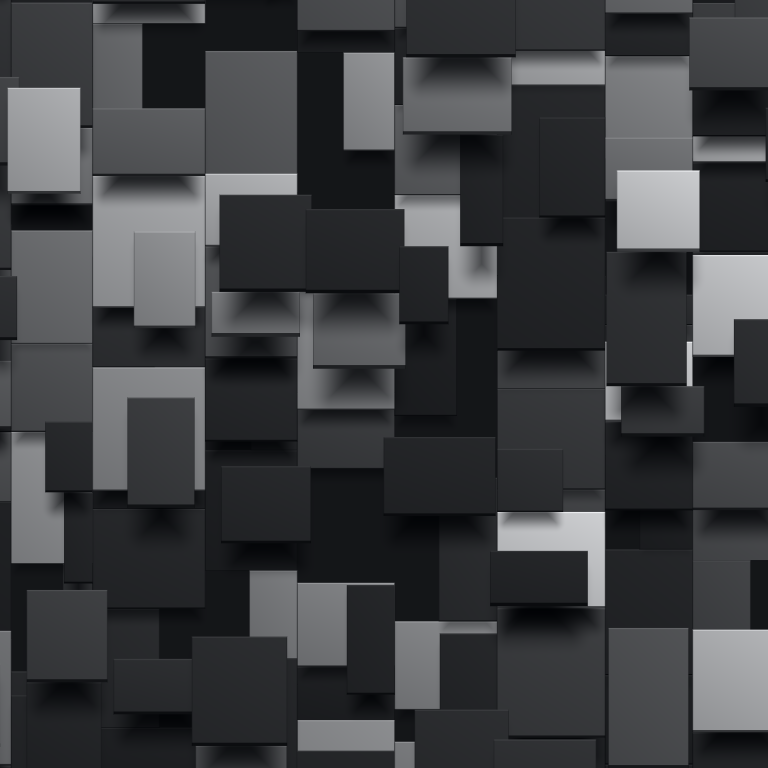
Write a Shadertoy shader that draws this background.

```glsl
// Stacked charcoal and silver blocks, lit from above, with soft shadows falling down.

const vec2  CELL        = vec2(0.129, 0.127); // mean block size
const vec2  EDGE_JITTER = vec2(0.26, 0.70);   // wander of block edges, in cells
const int   LAYERS      = 3;
const float SPLIT_SHARE = 0.24;               // share of narrowed blocks
const float TONE_DARK   = 0.135;
const float TONE_RANGE  = 0.62;
const float TONE_POWER  = 3.0;                // higher means fewer light blocks
const float RECESS_TONE = 0.085;
const float SHADOW_DROP = 0.034;
const float SHADOW_BLUR = 0.033;
const float SHADOW_DARK = 0.80;
const float WALL        = 0.005;              // visible lower side of a tall block
const float RIM         = 0.0016;             // lit upper edge
const vec3  COOL_TINT   = vec3(-0.006, 0.0, 0.010);

struct Block {
    vec2 center;
    vec2 halfSize;
    float height;
    float tone;
    bool present;
};

float hash(vec3 p) {
    p = fract(p * vec3(0.1031, 0.1130, 0.0973) + 0.137);
    p += dot(p, p.yzx + 33.33);
    return fract((p.x + p.y) * p.z);
}

float boxDistance(vec2 p, vec2 halfSize) {
    vec2 q = abs(p) - halfSize;
    return length(max(q, 0.0)) + min(max(q.x, q.y), 0.0);
}

float columnEdge(float column) {
    return (column + EDGE_JITTER.x * (hash(vec3(column, 71.0, 5.0)) - 0.5)) * CELL.x;
}

float columnOffset(float column, float layer) {
    return hash(vec3(column, 37.0, layer + 11.0));
}

float rowEdge(vec2 id, float layer) {
    float jitter = EDGE_JITTER.y * (hash(vec3(id, layer + 23.0)) - 0.5);
    return (id.y + columnOffset(id.x, layer) + jitter) * CELL.y;
}

Block makeBlock(vec2 id, float layer) {
    float seed = layer * 17.0;
    vec2 lo = vec2(columnEdge(id.x), rowEdge(id, layer));
    vec2 hi = vec2(columnEdge(id.x + 1.0), rowEdge(id + vec2(0.0, 1.0), layer));

    // Some blocks fill only the left or right part of their column.
    float split = hash(vec3(id, seed + 41.0));
    float cut = mix(lo.x, hi.x, mix(0.35, 0.65, hash(vec3(id, seed + 43.0))));
    if (split < SPLIT_SHARE * 0.5) hi.x = cut;
    else if (split < SPLIT_SHARE) lo.x = cut;

    Block b;
    b.center = 0.5 * (lo + hi);
    b.halfSize = 0.5 * (hi - lo);
    // The top layer leaves the columns and floats freely.
    if (layer > 1.5) {
        b.center.x += 0.05 * (hash(vec3(id, 47.0)) - 0.5);
        b.halfSize.x *= mix(0.85, 1.1, hash(vec3(id, 53.0)));
    }
    float share = layer < 0.5 ? 0.90 : (layer < 1.5 ? 0.48 : 0.27);
    b.present = hash(vec3(id, seed + 59.0)) < share;
    b.height = (layer + hash(vec3(id, seed + 61.0))) / float(LAYERS);
    float level = pow(hash(vec3(id, seed + 67.0)), TONE_POWER);
    b.tone = (TONE_DARK + TONE_RANGE * level) * (layer < 0.5 ? 0.88 : 1.04);
    return b;
}

// Lays the block and its shadow over the tone beneath.
float drawBlock(float under, vec2 p, Block b, float pixel) {
    vec2 q = p - b.center;
    float blur = SHADOW_BLUR * b.height + 0.003;
    vec2 caster = max(b.halfSize - vec2(0.7 * blur, 0.0), 0.005);
    float shadowDistance = boxDistance(q + vec2(0.0, SHADOW_DROP * b.height + 0.002), caster);
    float shadow = 1.0 - smoothstep(-blur, blur, shadowDistance);
    under *= 1.0 - SHADOW_DARK * smoothstep(0.0, 0.5, b.height) * shadow;

    // Face gradient, side gaps, lit rim and dark lower wall.
    vec2 fromTop = b.halfSize - q;
    float rise = clamp(0.5 + 0.5 * q.y / b.halfSize.y, 0.0, 1.0);
    float face = b.tone * (0.91 + 0.15 * rise + 0.04 * q.x / b.halfSize.x);
    float sideGap = b.halfSize.x - abs(q.x);
    face *= mix(0.68, 1.0, smoothstep(0.0, RIM, sideGap));
    face += (0.03 + 0.13 * b.tone) * (1.0 - smoothstep(0.5 * RIM, 1.5 * RIM, fromTop.y));
    float wall = WALL * b.height;
    float wallEdge = q.y + b.halfSize.y - wall;
    face *= mix(0.35, 1.0, clamp(0.5 + wallEdge / pixel, 0.0, 1.0));

    float cover = clamp(0.5 - boxDistance(q, b.halfSize) / pixel, 0.0, 1.0);
    return mix(under, face, cover);
}

void mainImage(out vec4 fragColor, in vec2 fragCoord) {
    vec2 p = fragCoord / iResolution.y;
    float pixel = 1.0 / iResolution.y;
    float tone = RECESS_TONE;

    for (int n = 0; n < LAYERS; n++) {
        float layer = float(n);
        for (int i = -1; i <= 1; i++) {
            float column = floor(p.x / CELL.x) + float(i);
            float row = floor(p.y / CELL.y - columnOffset(column, layer));
            for (int j = -1; j <= 1; j++) {
                Block b = makeBlock(vec2(column, row + float(j)), layer);
                if (b.present) tone = drawBlock(tone, p, b, pixel);
            }
        }
    }
    fragColor = vec4(clamp(vec3(tone) + COOL_TINT, 0.0, 1.0), 1.0);
}
```
